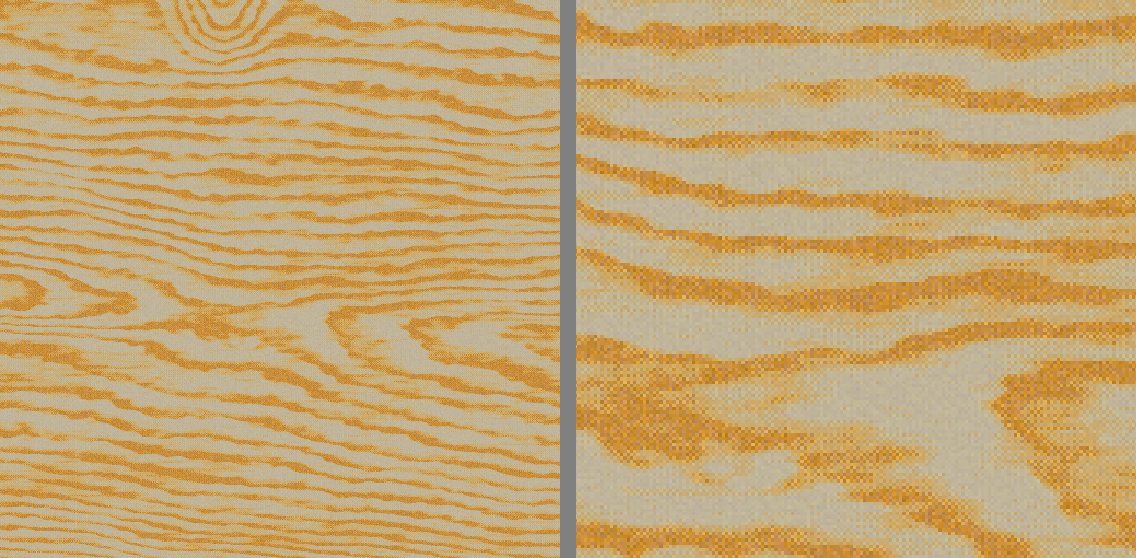
Left, the full canvas; right, a detail of the centre.
Give the GLSL for this texture, as a Shadertoy shader.

```glsl
const float CELLS = 510.0;              // dither cells per canvas height
const vec2  SADDLE = vec2(0.41, 0.445); // where the two grain arches meet
const float AXIS_TILT = -0.075;
const float DENSITY_ABOVE = 31.0;       // growth rings per unit height
const float DENSITY_BELOW = 14.0;
const float FALL_BELOW = 2.0;           // rings sinking to the right
const float ARCH_STRENGTH = 6.0;
const float ARCH_REACH = 0.16;
const vec2  KNOT = vec2(0.40, 1.03);
const float KNOT_PULL = 4.0;
const float DITHER_SPREAD = 0.46;
const float PALE_GRAIN = 0.10;          // brightness spread of single cells
const float DARK_GRAIN = 0.30;

const vec3 GREY  = vec3(0.75, 0.70, 0.62);
const vec3 BEIGE = vec3(0.76, 0.72, 0.58);
const vec3 TAN   = vec3(0.79, 0.67, 0.45);
const vec3 AMBER = vec3(0.82, 0.65, 0.33);
const vec3 RUST  = vec3(0.78, 0.56, 0.30);
const vec3 OCHRE = vec3(0.79, 0.55, 0.16);
const vec4 INK_STEPS = vec4(0.08, 0.25, 0.52, 0.68); // tone where each ink starts

float hash(vec2 p) {
    vec3 q = fract(vec3(p.xyx) * 0.1031);
    q += dot(q, q.yzx + 33.33);
    return fract((q.x + q.y) * q.z);
}

float cornerSlope(vec2 corner, vec2 offset) {
    float angle = 6.2832 * hash(corner);
    return dot(vec2(cos(angle), sin(angle)), offset);
}

// Gradient noise, roughly -0.7 to 0.7
float noise(vec2 p) {
    vec2 i = floor(p), f = fract(p);
    vec2 u = f * f * f * (f * (f * 6.0 - 15.0) + 10.0);
    vec2 e = vec2(1.0, 0.0);
    float low  = mix(cornerSlope(i, f), cornerSlope(i + e, f - e), u.x);
    float high = mix(cornerSlope(i + e.yx, f - e.yx), cornerSlope(i + 1.0, f - 1.0), u.x);
    return mix(low, high, u.y);
}

// Ordered threshold on a 4 by 4 grid
float bayer2(vec2 c) {
    c = floor(c);
    return fract(c.x * 0.5 + c.y * c.y * 0.75);
}

float bayer4(vec2 c) {
    return bayer2(c * 0.5) * 0.25 + bayer2(c) + 0.03125;
}

// Ring count: a saddle of arches, denser rings below, a knot at the top
float ringPhase(vec2 p) {
    p.y += 0.012 * noise(p * vec2(5.0, 9.0) + 3.7);
    float x = p.x - SADDLE.x;
    float d = p.y - SADDLE.y - AXIS_TILT * x;
    float up = max(d, 0.0), down = max(-d, 0.0);
    float crowded = max(down - 0.14, 0.0), sparse = max(up - 0.33, 0.0);
    float above = DENSITY_ABOVE * (sqrt(up * up + 0.0004) - 0.02) - 45.0 * sparse * sparse;
    float below = DENSITY_BELOW * (sqrt(down * down + 0.0004) - 0.02) + 68.0 * crowded * crowded;
    below -= FALL_BELOW * x * smoothstep(0.02, 0.12, down);

    float leftBelow = smoothstep(0.02, 0.09, down) * (1.0 - smoothstep(-0.2, 0.0, x));
    float arch = ARCH_STRENGTH * sqrt(x * x + 0.002) * exp(-d * d / (ARCH_REACH * ARCH_REACH));
    arch *= 1.0 - 0.9 * leftBelow;

    float k = (p.x - KNOT.x) / 0.07;
    float topZone = smoothstep(0.83, KNOT.y, p.y);
    float knot = topZone * (KNOT_PULL * exp(-k * k) + 4.0 * max(p.x - 0.52, 0.0));
    float warp = 0.9 * noise(p * vec2(2.4, 7.0)) + 0.4 * noise(p * vec2(8.0, 24.0) + 5.3)
               + 0.22 * noise(p * vec2(34.0, 80.0));
    return above + below - arch + knot + warp;
}

// Amount of dark late wood, 0 to 1
float grainTone(vec2 p) {
    float ring = fract(ringPhase(p));
    float line = smoothstep(0.36, 0.80, ring) * (1.0 - smoothstep(0.84, 1.0, ring));
    float strength = clamp(0.85 + 0.8 * noise(p * vec2(5.0, 17.0) + 11.0)
                   + 0.6 * noise(p * vec2(30.0, 100.0)), 0.15, 1.1);
    // Diffuse stained bands with fine streaks
    float band = smoothstep(0.0, 0.5, noise(p * vec2(2.0, 11.0) + 21.0) + 0.1);
    float blotch = 0.6 + 0.8 * noise(p * vec2(17.0, 26.0) + 8.0);
    float streak = noise(p * vec2(16.0, 130.0) + 31.0);
    float stain = band * (0.45 * blotch + 0.4 * streak);
    float rough = 0.14 * noise(p * vec2(75.0, 190.0) + 57.0);
    float fine = 0.25 * smoothstep(0.12, 0.5, streak);
    return clamp(line * strength + stain + fine + rough + 0.04, 0.0, 1.0);
}

// Pale to dark inks; softness blurs the steps between them
vec3 inkRamp(float tone, float softness, float darkChoice) {
    vec4 s = smoothstep(INK_STEPS - softness, INK_STEPS + softness, vec4(tone));
    vec3 ink = mix(mix(GREY, BEIGE, s.x), TAN, s.y);
    return mix(mix(ink, AMBER, s.z), mix(RUST, OCHRE, darkChoice), s.w);
}

void mainImage(out vec4 fragColor, in vec2 fragCoord) {
    vec2 cell = floor(fragCoord / iResolution.y * CELLS);
    float tone = grainTone((cell + 0.5) / CELLS);

    // Dithered choice of ink, with uneven brightness from cell to cell
    float gate = mix(bayer4(cell), hash(cell + 17.0), 0.25) - 0.5;
    float fleck = mix(bayer4(cell.yx + vec2(1.0, 2.0)), hash(cell + 71.0), 0.5) - 0.5;
    vec3 dots = inkRamp(tone + DITHER_SPREAD * gate, 0.02, step(0.5, hash(cell + 5.0)));
    dots *= 1.0 + fleck * mix(PALE_GRAIN, DARK_GRAIN, smoothstep(0.3, 0.9, tone));

    // Blend to the average ink where cells are finer than pixels
    vec3 average = inkRamp(tone, 0.5 * DITHER_SPREAD, 0.5);
    float pixelsPerCell = iResolution.y / CELLS;
    fragColor = vec4(mix(average, dots, smoothstep(0.5, 0.99, pixelsPerCell)), 1.0);
}
```
